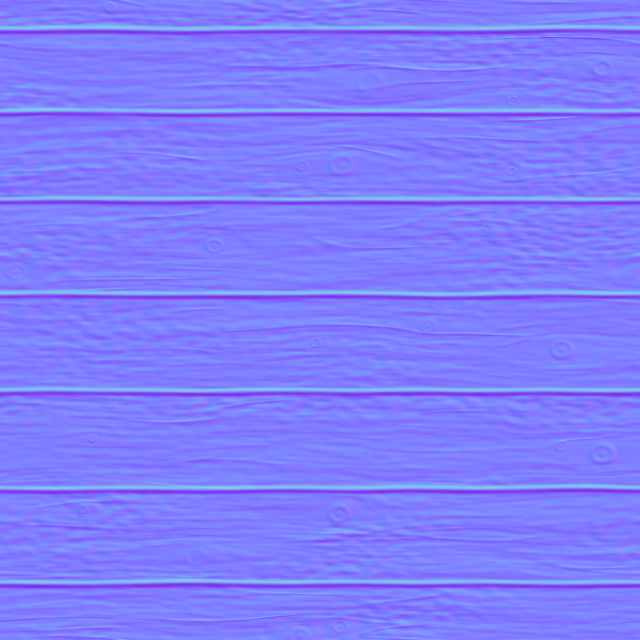
A WebGL 2 fragment shader for this texture map:

```glsl
#version 300 es
precision highp float;
// Tangent-space normal map of seven horizontal weathered boards, tiling both ways.
// A height field of stretched gradient noise, cracks and knots is differentiated,
// then the bevelled seams between boards are added as slopes.

#define BOARDS 7
#define KNOTS 3
#define GRAIN 0.075
#define FINE 0.065
#define LUMPS 0.12
#define CRACK_DEPTH 0.00062
#define KNOT_DEPTH 0.0014
#define SEAM_UP 0.64
#define SEAM_DOWN 0.68
#define SEAM_WIDTH 0.0030
#define BEND 0.018

uniform vec2 u_resolution;
out vec4 fragColor;

const float TAU = 6.28319;

float hash(vec2 cell, float seed) {
    uvec3 q = uvec3(ivec3(vec3(cell, seed)));
    uint h = q.x * 1597u + q.y * 51749u + q.z * 38183u + 977u;
    h = (h ^ (h >> 15u)) * 739397u;
    h = (h ^ (h >> 13u)) * 461845u;
    h ^= h >> 16u;
    return float(h & 65535u) / 65536.0;
}

float corner(vec2 cell, vec2 offset, vec2 period, float seed) {
    float a = TAU * hash(mod(cell, period), seed);
    return dot(vec2(cos(a), sin(a)), offset);
}

// Gradient noise that repeats over the unit square
float noise(vec2 p, vec2 freq, float seed) {
    p *= freq;
    vec2 i = floor(p), f = p - i;
    vec2 u = f * f * f * (f * (f * 6.0 - 15.0) + 10.0);
    vec2 e = vec2(1, 0);
    return mix(mix(corner(i, f, freq, seed), corner(i + e, f - e, freq, seed), u.x),
               mix(corner(i + e.yx, f - e.yx, freq, seed),
                   corner(i + 1.0, f - 1.0, freq, seed), u.x), u.y);
}

// Seam heights: even spacing, eased by two harmonics
float seamHeight(float k) {
    float a = TAU * k / float(BOARDS);
    return 0.102 + k / float(BOARDS) - 0.0133 * cos(a - 0.27) + 0.0016 * cos(2.0 * a - 2.5);
}

float woodHeight(vec2 p, float board) {
    float seed = board * 16.0;
    vec2 q = p;
    q.y += BEND * noise(p, vec2(3, 6), seed);
    float h = 0.0;

    // Knots: a rounded ring with a core, pushing the grain apart
    for (int i = 0; i < KNOTS; i++) {
        vec2 id = vec2(i, board);
        vec2 c = vec2(hash(id, 201.0), seamHeight(board) - 0.072 + 0.085 * (hash(id, 202.0) - 0.5));
        vec2 d = p - c;
        d -= round(d);
        float size = mix(0.004, 0.015, hash(id, 203.0));
        float r = length(d * vec2(0.8, 1.0)) / size;
        float ring = exp(-8.0 * (r - 1.0) * (r - 1.0)) + 0.7 * exp(-5.0 * r * r);
        h += KNOT_DEPTH * mix(0.25, 0.8, hash(id, 204.0)) * ring * size / 0.012;
        vec2 spread = d / (size * vec2(6.0, 2.2));
        q.y -= 0.65 * d.y * exp(-dot(spread, spread));
    }

    // Long grain, fine fibres and patches of rough lumps
    h += GRAIN / 75.0 * noise(q, vec2(6, 75), seed + 1.0);
    h += FINE / 150.0 * noise(q, vec2(22, 150), seed + 2.0);
    h += 0.04 / 24.0 * noise(q, vec2(4, 24), seed + 3.0);
    float rough = smoothstep(-0.15, 0.4, noise(p, vec2(3, 9), seed + 4.0));
    h += LUMPS / 85.0 * mix(0.25, 1.0, rough) * noise(q, vec2(42, 85), seed + 5.0);

    // Broken cracks follow the zero lines of stretched noise
    for (int i = 0; i < 2; i++) {
        float s = seed + 6.0 + 2.0 * float(i);
        float n = noise(q, vec2(2 + i, 19 + 12 * i), s) / 0.055;
        float mask = smoothstep(0.0, 0.35, noise(q, vec2(4, 22), s + 1.0));
        h += CRACK_DEPTH * mask * exp(-n * n);
    }
    return h;
}

void main() {
    vec2 p = gl_FragCoord.xy / u_resolution;

    // Board index and signed distance to the nearest seam
    float board = 0.0, d = 1.0, nearest = 0.0;
    for (int k = 0; k < BOARDS; k++) {
        float wobble = 0.004 * noise(vec2(p.x, 0.5), vec2(5, 1), 300.0 + float(k));
        float dk = p.y - seamHeight(float(k)) - wobble;
        board += step(0.0, dk);
        if (abs(dk) < abs(d)) { d = dk; nearest = float(k); }
    }
    board = mod(board, float(BOARDS));

    // Wood slope by central differences, faded inside the seams
    vec2 e = vec2(0.001, 0);
    vec2 slope = vec2(woodHeight(p - e, board) - woodHeight(p + e, board),
                      woodHeight(p - e.yx, board) - woodHeight(p + e.yx, board)) / (2.0 * e.x);
    slope *= mix(0.3, 1.0, smoothstep(0.001, 0.008, abs(d)));

    // Seam bevels: lit upper side, shaded lower side
    float wear = 1.0 + 0.35 * noise(vec2(p.x, 0.5), vec2(9, 1), 320.0 + nearest);
    float up = (d - 0.0033) / SEAM_WIDTH, down = (d + 0.0035) / SEAM_WIDTH;
    slope.y += wear * (SEAM_UP * exp(-up * up) - SEAM_DOWN * exp(-down * down)) - 0.012;

    vec3 normal = normalize(vec3(slope, 1.0));
    fragColor = vec4(0.5 + 0.5 * normal, 1.0);
}
```
